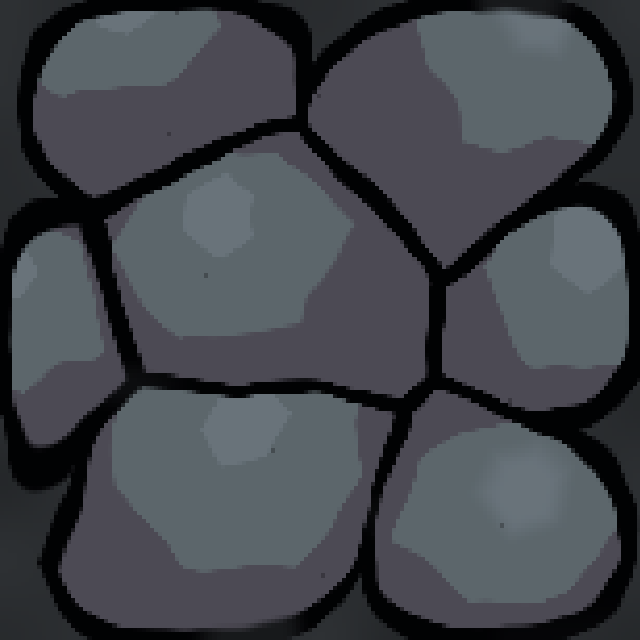
Reproduce this texture procedurally as a WebGL 2 fragment shader.

```glsl
#version 300 es
precision highp float;
// Pixelated wall of rounded, two-tone stones with black joints.

uniform vec2 u_resolution;
out vec4 outColor;

const float TAU = 6.2831853;
const float TEXELS = 153.6;
const vec2 CELL = vec2(0.5, 0.3333);
const vec3 JOINT = vec3(0.005, 0.006, 0.012);
const vec3 POCKET = vec3(0.15, 0.16, 0.17);
const vec3 BODY = vec3(0.30, 0.29, 0.33);
const vec3 LIT = vec3(0.36, 0.40, 0.42);
const vec3 SHINE = vec3(0.41, 0.45, 0.48);

float hash(vec2 p) {
    vec3 q = fract(p.xyx * vec3(0.1031, 0.1030, 0.0973));
    q += dot(q, q.yzx + 33.33);
    return fract((q.x + q.y) * q.z);
}

vec2 hash2(vec2 p) {
    return vec2(hash(p + 17.3), hash(p + 71.9));
}

float noise(vec2 p) {
    vec2 i = floor(p), f = fract(p);
    f = f * f * (3.0 - 2.0 * f);
    float low = mix(hash(i), hash(i + vec2(1, 0)), f.x);
    float high = mix(hash(i + vec2(0, 1)), hash(i + vec2(1, 1)), f.x);
    return mix(low, high, f.y);
}

float smoothMin(float a, float b, float k) {
    float h = max(k - abs(a - b), 0.0) / k;
    return min(a, b) - 0.25 * k * h * h;
}

// Staggered stone centre of a grid cell
vec2 stoneCentre(vec2 id) {
    vec2 jitter = (hash2(id) - 0.5) * vec2(0.5, 0.45);
    return (id + 0.5 + jitter) * CELL + vec2(0.25 * mod(id.y, 2.0), 0.0);
}

// Nearest stone (xy = id) and distance to its border (z)
vec3 findStone(vec2 p) {
    vec2 best = vec2(0.0);
    float nearest = 9.0, border = 9.0;
    for (int j = 0; j < 3; j++) for (int i = -1; i < 3; i++) {
        vec2 id = vec2(i, j);
        float d = distance(p, stoneCentre(id));
        if (d < nearest) { nearest = d; best = id; }
    }
    vec2 home = stoneCentre(best);
    for (int j = 0; j < 3; j++) for (int i = -1; i < 3; i++) {
        vec2 other = stoneCentre(vec2(i, j));
        vec2 gap = other - home;
        if (dot(gap, gap) > 0.0001)
            border = min(border, dot(0.5 * (home + other) - p, normalize(gap)));
    }
    return vec3(best, border);
}

// Radius of a regular polygon passing through q
float polygonRadius(vec2 q, float sides, float turn) {
    float sector = TAU / sides;
    float angle = mod(atan(q.y, q.x) + turn, sector) - 0.5 * sector;
    return length(q) * cos(angle);
}

// Distance into the canvas frame, with rounded corners
float frameDepth(vec2 p, float inset, float rounding) {
    vec2 d = min(p, 1.0 - p) - inset;
    return smoothMin(d.x, d.y, rounding);
}

// Chiselled light patch and small shine on one stone
vec3 stoneColor(vec2 p, vec2 id) {
    vec2 r = hash2(id + 5.0), s = hash2(id + 29.0);
    vec2 q = p - stoneCentre(id) - vec2(0.13 * (r.x - 0.35), 0.05 + 0.04 * r.y);
    float ragged = 0.03 * (noise(p * 13.0) - 0.5);
    float patchRadius = polygonRadius(q * vec2(0.9, 1.05), 5.0 + floor(3.0 * s.x), TAU * s.y);
    float lit = 1.0 - smoothstep(-0.002, 0.002, patchRadius + ragged - 0.135 - 0.04 * r.x);
    vec2 top = q - vec2(0.04 * (s.x - 0.5), 0.045);
    float softness = mix(0.002, 0.022, step(0.5, r.y));
    float shineRadius = polygonRadius(top, 6.0, TAU * r.x);
    float shine = 1.0 - smoothstep(-softness, softness, shineRadius - 0.053);
    return mix(mix(BODY, LIT, lit), SHINE, shine * lit);
}

void main() {
    vec2 uv = gl_FragCoord.xy / u_resolution;
    vec2 texel = floor(uv * TEXELS);
    vec2 p = (texel + 0.5) / TEXELS;

    // Bend the joints
    vec2 bend = vec2(noise(p * 6.0 + 3.0), noise(p * 6.0 + 41.0)) - 0.5;
    vec2 fine = vec2(noise(p * 24.0), noise(p * 24.0 + 13.0)) - 0.5;
    vec2 warped = p + 0.055 * bend + 0.008 * fine;

    vec3 stone = findStone(warped);
    float frame = frameDepth(p + 0.008 * fine, 0.005, 0.2);
    float depth = smoothMin(stone.z, frame, 0.19);
    float halfWidth = 0.0095 + 0.005 * noise(p * 9.0 + 7.0);

    // Stone faces with rare dark flecks
    vec3 color = stoneColor(warped, stone.xy);
    color *= 1.0 - 0.25 * step(0.9993, hash(texel + 211.0));

    // Joints, faded in places, and pockets behind the stones
    float faded = smoothstep(0.72, 0.9, noise(p * 5.0 + 19.0));
    vec3 joint = mix(JOINT, POCKET, 0.6 * faded);
    vec3 pocket = POCKET * (0.95 + 0.25 * noise(p * 8.0 + 53.0));
    float edge = 0.002 + 0.006 * faded;
    color = mix(joint, color, smoothstep(-edge, edge, depth - halfWidth));
    color = mix(color, pocket, smoothstep(-0.002, 0.002, -depth - halfWidth));
    outColor = vec4(color, 1.0);
}
```
